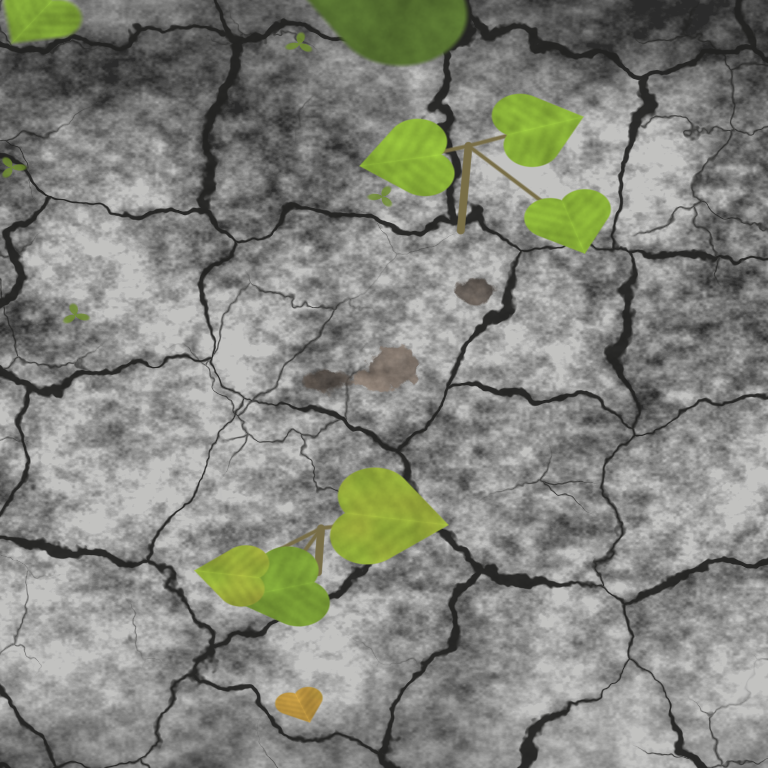
Reproduce this texture procedurally as a Shadertoy shader.

```glsl
// Dry cracked grey earth seen at a slant, with a few heart-leaved seedlings.
// Cracks are borders of warped cellular noise, the soil is layered value noise,
// and the leaves are heart distance functions squashed by the viewing angle.

const vec2  PLATE_SCALE = vec2(3.5, 4.1);   // dried plates per canvas
const float CRACK_WIDTH = 0.021;            // half width in plate units
const float SOIL_TONE   = 0.59;
const float PATCH_CONTRAST = 0.66;
const float SPECK_CONTRAST = 0.62;
const float GRAIN_CONTRAST = 0.16;
const float TOP_SHADE   = 0.23;
const float SLANT       = 1.3;              // vertical squash of leaves
const float EDGE        = 0.0016;           // softness of outlines
const vec3 CRACK_COLOR = vec3(0.13, 0.13, 0.125);
const vec3 LEAF_DEEP   = vec3(0.28, 0.37, 0.18);
const vec3 LEAF_BRIGHT = vec3(0.54, 0.69, 0.22);
const vec3 LEAF_DRY    = vec3(0.72, 0.57, 0.25);
const vec3 STEM_COLOR  = vec3(0.47, 0.43, 0.28);
const vec3 DEBRIS_COLOR = vec3(0.44, 0.39, 0.35);

// Leaves: centre x, centre y, length, direction of the tip
const int LEAF_COUNT = 9;
const vec4 LEAVES[9] = vec4[9](
    vec4(0.527, 0.792, 0.120, 3.32), vec4(0.705, 0.835, 0.115, 0.30),
    vec4(0.745, 0.708, 0.105, -1.25), vec4(0.510, 0.325, 0.150, -0.15),
    vec4(0.360, 0.232, 0.125, 3.40), vec4(0.300, 0.252, 0.095, 3.00),
    vec4(0.485, 1.035, 0.270, 2.95), vec4(0.045, 0.975, 0.100, -2.20),
    vec4(0.393, 0.080, 0.058, -1.20));
// 0 is deep green, 1 is bright green, 2 is withered
const float LEAF_AGE[9] = float[9](1.0, 0.95, 1.0, 1.15, 0.75, 1.2, 0.2, 0.8, 1.9);
// Plants: fork of the stem, then its root
const vec4 STEMS[2] = vec4[2](vec4(0.610, 0.810, 0.600, 0.700), vec4(0.418, 0.312, 0.414, 0.255));
// Debris: centre x, centre y, radius, brightness
const vec4 DEBRIS[3] = vec4[3](vec4(0.508, 0.522, 0.046, 1.1),
    vec4(0.424, 0.505, 0.027, 0.72), vec4(0.620, 0.622, 0.026, 0.60));
const vec2 SPROUTS[4] = vec2[4](vec2(0.015, 0.782), vec2(0.098, 0.590),
    vec2(0.390, 0.943), vec2(0.498, 0.744));

vec2 hash2(vec2 p) {
    vec3 h = fract(p.xyx * vec3(0.1031, 0.1030, 0.0973));
    h += dot(h, h.yzx + 33.33);
    return fract((h.xx + h.yz) * h.zy);
}

float noise(vec2 p) {
    vec2 i = floor(p), f = fract(p);
    f = f * f * (3.0 - 2.0 * f);
    return mix(mix(hash2(i).x, hash2(i + vec2(1, 0)).x, f.x),
               mix(hash2(i + vec2(0, 1)).x, hash2(i + 1.0).x, f.x), f.y);
}

float fbm(vec2 p) {
    float sum = 0.0, amp = 0.52;
    for (int i = 0; i < 5; i++) {
        sum += amp * noise(p);
        p = mat2(0.8, 0.6, -0.6, 0.8) * p * 2.03 + 7.1;
        amp *= 0.5;
    }
    return sum;
}

// Distance to the nearest border between cells
float cellBorder(vec2 p) {
    vec2 base = floor(p), nearCell = vec2(0), nearVec = vec2(0);
    float best = 9.0;
    for (int k = 0; k < 9; k++) {
        vec2 c = base + vec2(k % 3 - 1, k / 3 - 1);
        vec2 r = c + 0.1 + 0.8 * hash2(c) - p;
        if (dot(r, r) < best) { best = dot(r, r); nearCell = c; nearVec = r; }
    }
    float border = 9.0;
    for (int k = 0; k < 25; k++) {
        vec2 c = nearCell + vec2(k % 5 - 2, k / 5 - 2);
        vec2 r = c + 0.1 + 0.8 * hash2(c) - p, gap = r - nearVec;
        if (dot(gap, gap) > 1e-4) border = min(border, dot(0.5 * (r + nearVec), normalize(gap)));
    }
    return border;
}

// Heart with its tip at the origin, about 1.1 tall
float heart(vec2 p) {
    p.x = abs(p.x);
    if (p.x + p.y > 1.0) return length(p - vec2(0.25, 0.75)) - 0.3536;
    vec2 top = p - vec2(0, 1), side = p - 0.5 * max(p.x + p.y, 0.0);
    return sqrt(min(dot(top, top), dot(side, side))) * sign(p.x - p.y);
}

float segment(vec2 p, vec2 a, vec2 b) {
    vec2 ab = b - a;
    return length(p - a - ab * clamp(dot(p - a, ab) / dot(ab, ab), 0.0, 1.0));
}

float cover(float d, float soft) { return 1.0 - smoothstep(-soft, soft, d); }

vec3 soil(vec2 uv) {
    // Mottled crust, darker toward the far edge
    float focus = 1.0 - 0.5 * smoothstep(0.2, 0.55, abs(uv.y - 0.5));
    float tone = SOIL_TONE + PATCH_CONTRAST * (fbm(uv * vec2(7, 9)) - 0.5);
    tone += SPECK_CONTRAST * focus * (fbm(uv * vec2(48, 68) + 19.0) - 0.5);
    tone += GRAIN_CONTRAST * focus * (noise(uv * vec2(230, 270)) - 0.5);
    tone -= TOP_SHADE * smoothstep(0.66, 1.03, uv.y + 0.2 * (noise(uv * 5.0) - 0.5));
    // Jagged main cracks and broken hairline cracks
    vec2 wander = vec2(fbm(uv * 13.0), fbm(uv * 13.0 + 41.0)) - 0.5;
    vec2 p = uv + 0.085 * wander;
    float border = cellBorder(p * PLATE_SCALE * vec2(1.0, 0.9 + 0.2 * uv.y) + 3.0);
    float width = CRACK_WIDTH * (0.2 + 1.2 * noise(uv * 9.0 + 5.0));
    float hair = cellBorder((p + 0.03 * wander.yx) * vec2(6.5, 7.5) + 20.0);
    float broken = smoothstep(0.53, 0.72, noise(uv * 5.5 + 31.0));
    float crack = cover(border - width, 0.008);
    crack = max(crack, 0.8 * broken * cover(hair - 0.010 * broken, 0.014));
    tone -= 0.11 * exp(-border * 28.0);
    vec3 color = clamp(tone, 0.17, 0.76) * vec3(1.0, 1.0, 0.993);
    return mix(color, CRACK_COLOR, 0.93 * crack);
}

void mainImage(out vec4 fragColor, in vec2 fragCoord) {
    vec2 uv = fragCoord / iResolution.y;
    vec3 color = soil(uv);
    float rough = fbm(uv * 42.0) - 0.5;
    // Dead scraps and tiny sprouts
    for (int i = 0; i < 3; i++) {
        vec2 q = (uv - DEBRIS[i].xy) * vec2(1.0, 1.7);
        float d = length(q) - DEBRIS[i].z * (1.0 + 1.4 * rough);
        color = mix(color, DEBRIS_COLOR * (DEBRIS[i].w + rough), 0.8 * cover(d, 0.004));
    }
    for (int i = 0; i < 4; i++) {
        vec2 q = (uv - SPROUTS[i]) * vec2(1.0, SLANT);
        float d = length(q) - 0.019 * (0.55 + 0.45 * cos(3.0 * atan(q.y, q.x) + float(i)));
        color = mix(color, LEAF_BRIGHT * 0.8, 0.8 * cover(d, 0.003));
    }
    // Stems reach from each fork to its three leaves
    for (int i = 0; i < 6; i++) {
        vec4 stem = STEMS[i / 3];
        float d = segment(uv, stem.xy, LEAVES[i].xy) - 0.0025;
        d = min(d, segment(uv, stem.xy, stem.zw) - 0.0045);
        color = mix(color, STEM_COLOR, cover(d, EDGE));
    }
    // Leaves with a pale midrib, side veins and withered blotches
    for (int i = 0; i < LEAF_COUNT; i++) {
        vec4 leaf = LEAVES[i];
        vec2 dir = vec2(cos(leaf.w), sin(leaf.w)), q = (uv - leaf.xy) * vec2(1.0, SLANT);
        vec2 h = vec2(dot(q, vec2(-dir.y, dir.x)), -dot(q, dir)) * 1.1 / leaf.z + vec2(0, 0.55);
        float age = LEAF_AGE[i];
        vec3 green = mix(LEAF_DEEP, LEAF_BRIGHT, min(age, 1.0));
        float wither = max(age - 1.0, 0.0) * (0.7 + 1.5 * noise(uv * 32.0));
        green = mix(green, LEAF_DRY, clamp(wither, 0.0, 1.0));
        float veins = 0.5 + 0.5 * cos(34.0 * (h.y - 0.7 * abs(h.x)));
        green *= 0.96 + 0.35 * rough + 0.05 * veins + 0.10 * exp(-abs(h.x) * 40.0);
        float soft = i > 5 && i < 8 ? 0.005 : EDGE;
        color = mix(color, green, cover(heart(h) * leaf.z / 1.1, soft));
    }
    fragColor = vec4(clamp(color, 0.0, 1.0), 1.0);
}
```
